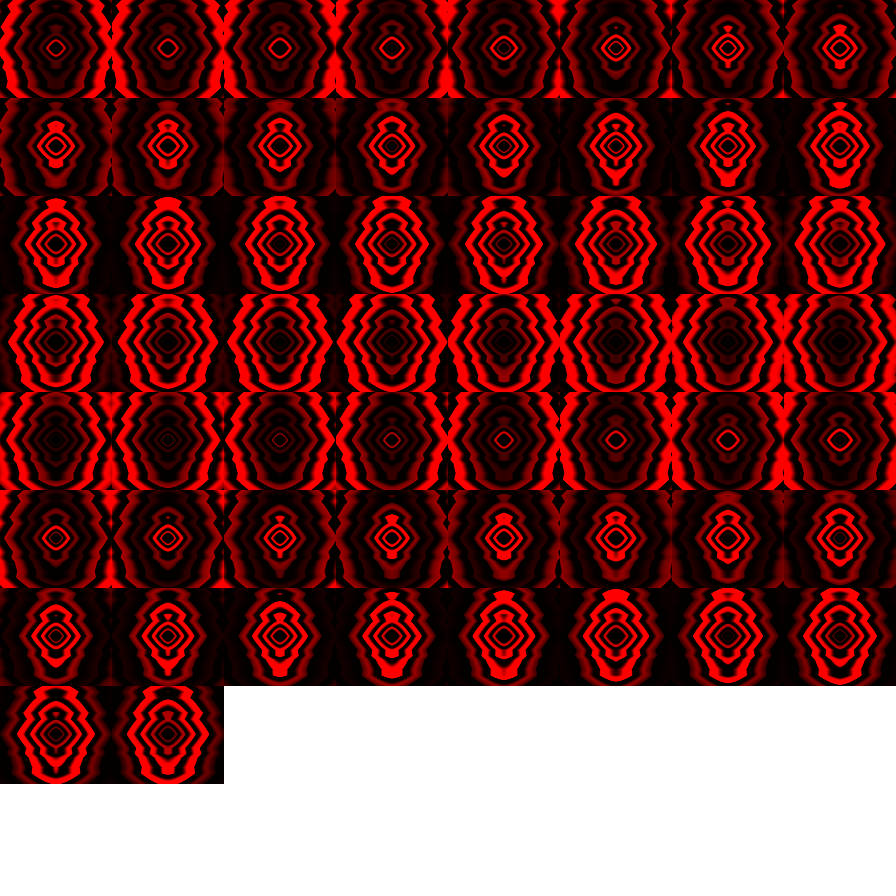
Give the GLSL for this pattern, as a WebGL 2 fragment shader.

```glsl
#version 300 es
precision highp float;
// A sheet of 58 cells, eight per row, each a frame of red jagged rings on black.
// Rings are contours of a mirrored, notched oval distance; a glow travels outward
// from frame to frame. The unused part of the sheet stays white.
uniform vec2 u_resolution;
out vec4 fragColor;

// Lopsided triangle wave: slow rise to 1, then a quick fall
float zigzag(float t) {
  t = fract(t);
  return min(t / 0.7, (1.0 - t) / 0.3);
}

// Distance from the cell centre whose contours are tall ovals with notches
float notchedOval(vec2 q) {
  float height = abs(q.y);
  vec2 side = pow(vec2(abs(q.x), 0.64 * height), vec2(1.6));
  float oval = pow(side.x + side.y, 1.0 / 1.6);
  float notches = q.y < 0.0
    ? 0.055 * zigzag(height / 0.19) + 0.015 * zigzag(height / 0.3)
    : 0.04 * zigzag(height / 0.175) + 0.04 * zigzag(height / 0.3);
  return oval + notches;
}

// Glow waves start every 36 frames: abrupt in front, long tail, fading with age
float waveGlow(float dist, float frame) {
  float offset = dist - 0.583 * frame / 36.0 + 0.375;
  float wave = floor(offset / 0.583);
  float lead = offset - 0.583 * wave - 0.375;
  float age = frame + 36.0 * wave;
  float glow = exp(-lead * lead / (lead > 0.0 ? 0.014 : 0.062));
  return glow * (1.0 - 0.9 * smoothstep(38.0, 54.0, age));
}

// Rings widen outward, each with a crisp outer rim and a soft inner side
float rings(float dist, float frame, float pixel) {
  float phase = fract(log(1.0 + dist / 0.135) / 0.27 - frame / 7.2);
  float rim = 1.3 * pixel / (0.036 + 0.27 * dist);
  float band = smoothstep(0.25, 0.65, phase) * smoothstep(0.0, rim, 1.0 - phase);
  return band * smoothstep(0.045, 0.075, dist);
}

void main() {
  // Sheet units: one column is 1 wide, one row 0.875 high, counted from the top
  float pixel = 8.0 / min(u_resolution.x, u_resolution.y);
  vec2 sheet = 8.0 * gl_FragCoord.xy / u_resolution;
  sheet.y = 8.0 - sheet.y;

  // Frame number and position inside its cell
  vec2 cell = floor(sheet / vec2(1.0, 0.875));
  float frame = cell.x + 8.0 * cell.y;
  vec2 local = sheet - cell * vec2(1.0, 0.875) - vec2(0.5, 0.43);

  // Red rings lit by the travelling wave
  float dist = notchedOval(local);
  float light = min(1.25 * rings(dist, frame, pixel) * waveGlow(dist, frame), 1.0);
  vec3 color = mix(vec3(0.01, 0.0, 0.0), vec3(1.0, 0.0, 0.0), light);

  // White remainder after the second cell of the eighth row
  float belowSeven = clamp((sheet.y - 6.125) / pixel + 0.5, 0.0, 1.0);
  float belowEight = clamp((sheet.y - 7.0) / pixel + 0.5, 0.0, 1.0);
  float pastSecond = clamp((sheet.x - 2.0) / pixel + 0.5, 0.0, 1.0);
  float blank = max(belowEight, min(belowSeven, pastSecond));
  fragColor = vec4(mix(color, vec3(1.0), blank), 1.0);
}
```
